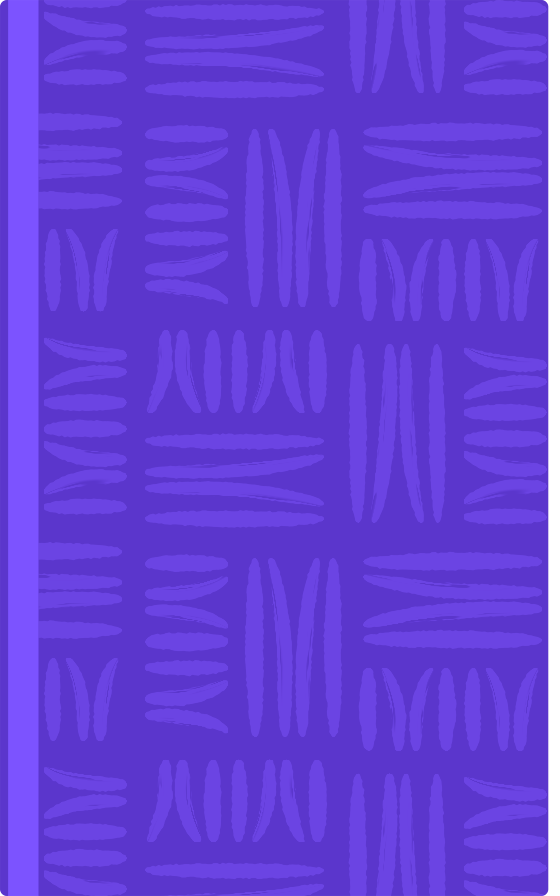
Give the GLSL for this pattern, as a Shadertoy shader.

```glsl
// Violet notebook cover with a basket weave of dry brush strokes and a spine band
#define PAGE vec2(480.0, 768.0)
#define PERIOD vec2(360.0, 368.0)
#define ROW_SKEW 8.5
#define PITCH 22.4
#define STROKE_WIDTH 7.1
#define FLARE 13.0
#define ROUGHNESS 1.3
#define BASE vec3(0.355, 0.212, 0.800)
#define PAINT vec3(0.420, 0.265, 0.890)
#define SPINE vec3(0.485, 0.325, 1.000)

// Centre x, centre y, stroke count, flare direction; odd entries stand upright
const vec4 BLOCKS[8] = vec4[8](
    vec4(201, 411.5, 4, 1), vec4(252, 187, 4, -1),
    vec4(388, 147, 4, -1), vec4(341, 371.5, 4, 1),
    vec4(160, 182, 7, 1), vec4(383, 240, 7, -1),
    vec4(433, 376, 7, -1), vec4(205, 318.5, 7, 1));

float hash(vec2 p) {
    return fract(sin(dot(p, vec2(127.1, 311.7))) * 43758.5453);
}

float noise(vec2 p) {
    vec2 i = floor(p), f = fract(p);
    f = f * f * (3.0 - 2.0 * f);
    return mix(mix(hash(i), hash(i + vec2(1, 0)), f.x),
               mix(hash(i + vec2(0, 1)), hash(i + vec2(1, 1)), f.x), f.y);
}

// Coverage of one stroke; q runs along and across it, bend is -1, 0 or 1
float stroke(vec2 q, float halfLength, float bend, float seed, float aa) {
    float t = q.x / halfLength;
    if (abs(t) > 1.0 || abs(q.y) > 24.0) return 0.0;
    float u = 0.5 + 0.5 * t;
    float wobble = 1.6 * (noise(vec2(t * 1.5 + 9.0, seed)) - 0.5);
    float v = q.y + wobble + bend * (4.0 - FLARE * u * u * u);

    // Width tapers to both tips, with torn edges
    float width = STROKE_WIDTH * (0.9 + 0.2 * hash(vec2(seed, 3.0)));
    width *= pow(1.0 - t * t, bend == 0.0 ? 0.36 : 0.30);
    width *= bend == 0.0 ? 1.0 : 0.9;
    float torn = noise(vec2(q.x * 0.4, seed + sign(v) * 5.0)) - 0.5;
    float ink = smoothstep(-aa, aa, width + ROUGHNESS * torn - abs(v));

    // Bristle gaps run along the inner side of bent strokes
    if (bend != 0.0) {
        float side = -bend * v;
        float bristle = noise(vec2(q.x * 0.045 + seed, v * 0.9 + seed));
        float dry = smoothstep(-1.0, -4.0, side) * smoothstep(0.15, 0.4, u);
        ink *= 1.0 - dry * smoothstep(0.56, 0.72, bristle);
    }
    return ink;
}

// All strokes of the repeating weave
float weave(vec2 p, float aa) {
    float ink = 0.0;
    for (int i = 0; i < 8; i++) {
        vec4 block = BLOCKS[i];
        vec2 d = p - block.xy;
        d -= round(d.x / PERIOD.x) * vec2(PERIOD.x, ROW_SKEW);
        d.y -= PERIOD.y * round(d.y / PERIOD.y);
        if (i % 2 == 1) d = d.yx;
        int count = int(block.z);
        float halfLength = count == 4 ? 76.5 : 35.5;
        for (int k = 0; k < count; k++) {
            int kind = (k + (i > 5 ? 1 : 0)) % 4;
            float bend = kind == 1 ? -1.0 : (kind == 2 ? 1.0 : 0.0);
            float across = d.y - (float(k) - 0.5 * (block.z - 1.0)) * PITCH;
            vec2 q = vec2(d.x * block.w, across);
            float seed = float(i) * 17.0 + float(k) * 2.3;
            ink = max(ink, stroke(q, halfLength, -bend * -1.0, seed, aa));
        }
    }
    return ink;
}

float roundedBox(vec2 p, vec2 halfSize, float radius) {
    vec2 d = abs(p) - halfSize + radius;
    return length(max(d, 0.0)) + min(max(d.x, d.y), 0.0) - radius;
}

void mainImage(out vec4 fragColor, in vec2 fragCoord) {
    vec2 p = fragCoord / iResolution.xy * PAGE;
    p.y = PAGE.y - p.y;
    float aa = 0.6 * PAGE.x / iResolution.x;

    // Painted cover, then the plain spine band
    float cover = smoothstep(33.0 - aa, 33.0 + aa, p.x);
    vec3 color = mix(BASE, PAINT, weave(p, aa) * cover);
    float band = smoothstep(7.0 - aa, 7.0 + aa, p.x) * (1.0 - cover);
    color = mix(color, SPINE, band);

    // Rounded cover on white
    float edge = roundedBox(p - vec2(235.0, 384.0), vec2(235.0, 384.0), 6.0);
    color = mix(color, vec3(1.0), smoothstep(-aa, aa, edge));
    fragColor = vec4(color, 1.0);
}
```
